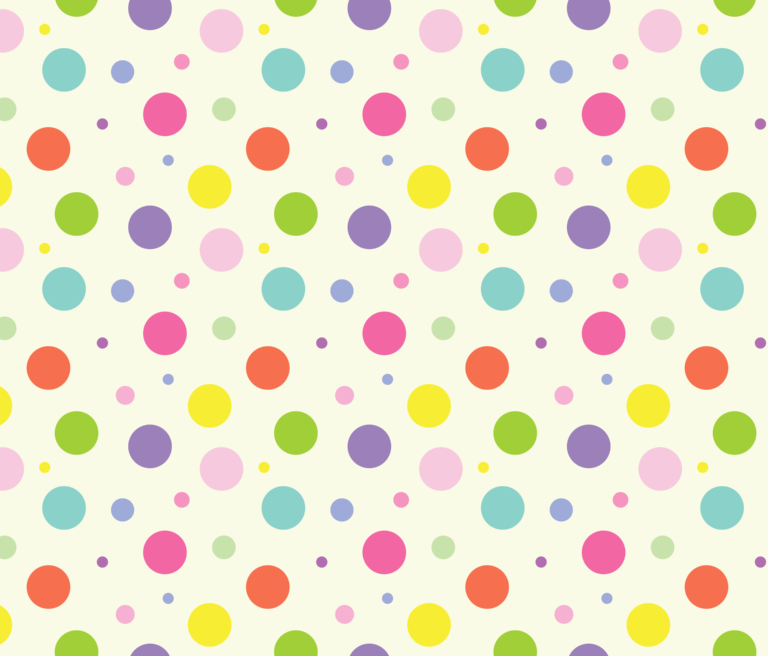
This pattern is drawn by a WebGL 1 fragment shader. Its source:

```glsl
precision highp float;
// Repeating tile of large and small pastel and bright polka dots on cream.

uniform vec2 u_resolution;

// Tile size and large dot radius, as fractions of the canvas width.
const vec2 TILE = vec2(0.2856, 0.2852);
const float BIG = 0.0284;

// Offset from the nearest repeat of a point given in tile units.
vec2 wrappedOffset(vec2 p, vec2 center) {
  return (fract(p / TILE - center + 0.5) - 0.5) * TILE;
}

// Paints one flat, antialiased dot in every tile over the base colour.
vec3 paintDot(vec3 base, vec2 p, vec2 center, float radius, vec3 tint, float pixel) {
  float edge = length(wrappedOffset(p, center)) - radius;
  return mix(base, tint, 1.0 - smoothstep(-pixel, pixel, edge));
}

// Seven equal dots in strong and soft colours.
vec3 paintLargeDots(vec3 c, vec2 p, float pixel) {
  c = paintDot(c, p, vec2(0.010, 0.141), BIG, vec3(0.97, 0.79, 0.87), pixel);
  c = paintDot(c, p, vec2(0.292, 0.319), BIG, vec3(0.54, 0.82, 0.79), pixel);
  c = paintDot(c, p, vec2(0.752, 0.522), BIG, vec3(0.945, 0.40, 0.64), pixel);
  c = paintDot(c, p, vec2(0.221, 0.680), BIG, vec3(0.965, 0.44, 0.31), pixel);
  c = paintDot(c, p, vec2(0.956, 0.853), BIG, vec3(0.97, 0.93, 0.20), pixel);
  c = paintDot(c, p, vec2(0.349, 0.977), BIG, vec3(0.63, 0.81, 0.22), pixel);
  return paintDot(c, p, vec2(0.684, 0.038), BIG, vec3(0.61, 0.50, 0.73), pixel);
}

// Seven accents between them, in three rough sizes.
vec3 paintSmallDots(vec3 c, vec2 p, float pixel) {
  c = paintDot(c, p, vec2(0.559, 0.328), 0.0151, vec3(0.62, 0.67, 0.85), pixel);
  c = paintDot(c, p, vec2(0.021, 0.499), 0.0154, vec3(0.78, 0.89, 0.67), pixel);
  c = paintDot(c, p, vec2(0.571, 0.805), 0.0123, vec3(0.965, 0.69, 0.82), pixel);
  c = paintDot(c, p, vec2(0.829, 0.282), 0.0102, vec3(0.96, 0.58, 0.75), pixel);
  c = paintDot(c, p, vec2(0.467, 0.566), 0.0073, vec3(0.69, 0.43, 0.69), pixel);
  c = paintDot(c, p, vec2(0.204, 0.134), 0.0072, vec3(0.97, 0.93, 0.20), pixel);
  return paintDot(c, p, vec2(0.767, 0.732), 0.0072, vec3(0.62, 0.67, 0.85), pixel);
}

void main() {
  // Width-based units, measured downward from the top left corner.
  vec2 p = vec2(gl_FragCoord.x, u_resolution.y - gl_FragCoord.y) / u_resolution.x;
  float pixel = 0.9 / u_resolution.x;

  vec3 cream = vec3(0.98, 0.983, 0.903);
  vec3 color = paintLargeDots(cream, p, pixel);
  color = paintSmallDots(color, p, pixel);
  gl_FragColor = vec4(color, 1.0);
}
```
